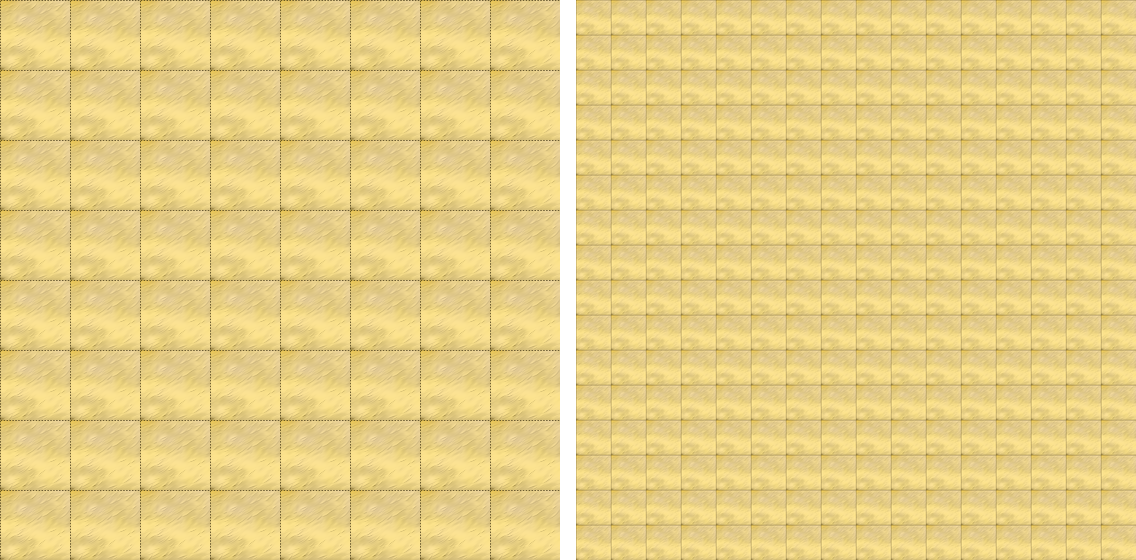
Left: one tile. Right: repeated 2 by 2.
This pattern is drawn by a WebGL 1 fragment shader. Its source:

```glsl
precision highp float;
// A grid of identical squares of soft golden fur, parted by dark dashed seams.
// Each square layers broad light and shade, slanted stretched noise and a loop
// of short curved hairs; whole numbers of squares make the canvas tile.
#define REPEATS 8.0
#define DASHES 24.0
#define DASH_FILL 0.52
#define SEAM_WIDTH 0.011
#define HAIRS 80
#define HAIR_WIDTH 0.005
#define HAIR_SLANT 0.56
#define STREAK_DEPTH 0.52
#define SHADOW vec3(0.64, 0.55, 0.27)
#define TAN vec3(0.83, 0.74, 0.45)
#define LIGHT vec3(0.99, 0.89, 0.56)
#define SEAM_INK vec3(0.27, 0.22, 0.08)

uniform vec2 u_resolution;

float hash(vec2 p) {
  return fract(sin(dot(p, vec2(127.1, 311.7))) * 43758.5453);
}

float noise(vec2 p) {
  vec2 i = floor(p), f = fract(p);
  f = f * f * (3.0 - 2.0 * f);
  return mix(mix(hash(i), hash(i + vec2(1.0, 0.0)), f.x),
             mix(hash(i + vec2(0.0, 1.0)), hash(i + vec2(1.0, 1.0)), f.x), f.y);
}

vec2 turn(vec2 p, float angle) {
  float c = cos(angle), s = sin(angle);
  return vec2(c * p.x + s * p.y, c * p.y - s * p.x);
}

float blob(vec2 p, vec2 center, vec2 radius) {
  vec2 d = (p - center) / radius;
  return exp(-dot(d, d));
}

// Pixel coverage of a strip, given distance to its middle line
float strip(float dist, float halfWidth, float pixel) {
  return clamp((halfWidth - dist) / pixel + 0.5, 0.0, 1.0);
}

// Broad light: a bright sloping band with dimmer hollows and borders
float broadLight(vec2 p) {
  float warp = noise(p * 5.0 + 7.0) - 0.5;
  float height = p.y - 0.48 + 0.18 * p.x + 0.14 * warp;
  float tone = 0.46 + 0.30 * exp(-height * height / 0.026);
  tone += 0.22 * blob(p, vec2(0.20, 0.14), vec2(0.10, 0.06));
  tone += 0.15 * blob(p, vec2(0.72, 0.18), vec2(0.22, 0.08));
  tone -= 0.12 * blob(p, vec2(0.17, 0.30), vec2(0.14, 0.07));
  tone -= 0.28 * blob(p, vec2(1.0, 0.55), vec2(0.05, 0.07));
  tone -= 0.55 * blob(p, vec2(0.0, 0.02), vec2(0.09, 0.04));
  tone -= 0.20 * (1.0 - smoothstep(0.0, 0.05, p.y));
  return tone;
}

// Fine nap: noise drawn out along the lie of the fur
float nap(vec2 p) {
  vec2 q = turn(p, HAIR_SLANT);
  q.y += 0.06 * noise(p * 6.0);
  return 0.3 * noise(q * vec2(5.0, 14.0) + 20.0)
       + 0.4 * noise(q * vec2(9.0, 34.0) + 50.0)
       + 0.3 * noise(q * vec2(18.0, 60.0) + 90.0) - 0.5;
}

// Curved hairs: a dark stroke with a pale ridge beside it
float hairs(vec2 p, float pixel) {
  float sum = 0.0;
  float width = max(HAIR_WIDTH, 0.5 * pixel);
  for (int i = 0; i < HAIRS; i++) {
    float id = float(i);
    vec2 root = vec2(hash(vec2(id, 1.0)), hash(vec2(id, 2.0)));
    float angle = HAIR_SLANT + 0.5 * (hash(vec2(id, 3.0)) - 0.5);
    float reach = mix(0.03, 0.12, hash(vec2(id, 4.0)));
    vec2 q = turn(p - root, angle);
    q.y -= 4.0 * (hash(vec2(id, 5.0)) - 0.35) * q.x * q.x;
    float taper = 1.0 - smoothstep(0.2 * reach, reach, abs(q.x));
    float dark = exp(-q.y * q.y / (width * width));
    float ridge = q.y - 2.2 * width;
    float pale = exp(-ridge * ridge / (2.0 * width * width));
    float strength = mix(0.08, 0.42, hash(vec2(id, 6.0)));
    sum += strength * taper * (0.5 * pale - dark);
  }
  return sum;
}

vec3 fur(vec2 p, float pixel) {
  float tone = broadLight(p) + STREAK_DEPTH * nap(p) + hairs(p, pixel);
  vec3 color = mix(SHADOW, TAN, smoothstep(-0.35, 0.22, tone));
  color = mix(color, LIGHT, smoothstep(0.14, 0.86, tone));
  // Paler, greyer top, drifting saturation and a warm upper left corner
  color.b += 0.06 * smoothstep(0.48, 0.75, p.y) * smoothstep(-0.2, 0.4, p.x);
  color.b += 0.07 * (noise(p * 7.0 + 33.0) - 0.5);
  float warm = blob(p, vec2(0.05, 1.0), vec2(0.26, 0.11));
  return color - warm * vec3(0.0, 0.04, 0.18);
}

// Dashed seam: x runs across the line, y along it
float seam(vec2 p, float pixel) {
  float across = abs(fract(p.x - 0.5 * SEAM_WIDTH + 0.5) - 0.5);
  float along = abs(fract(p.y * DASHES) - 0.5) / DASHES;
  return strip(across, 0.5 * SEAM_WIDTH, pixel)
       * strip(along, 0.5 * DASH_FILL / DASHES, pixel);
}

void main() {
  vec2 p = fract(gl_FragCoord.xy / u_resolution * REPEATS);
  float pixel = REPEATS / min(u_resolution.x, u_resolution.y);
  vec3 color = fur(p, pixel);
  // Seams lie along the left and top of each square
  float ink = max(seam(p, pixel), seam(vec2(1.0 - p.y, p.x), pixel));
  gl_FragColor = vec4(mix(color, SEAM_INK, ink), 1.0);
}
```
